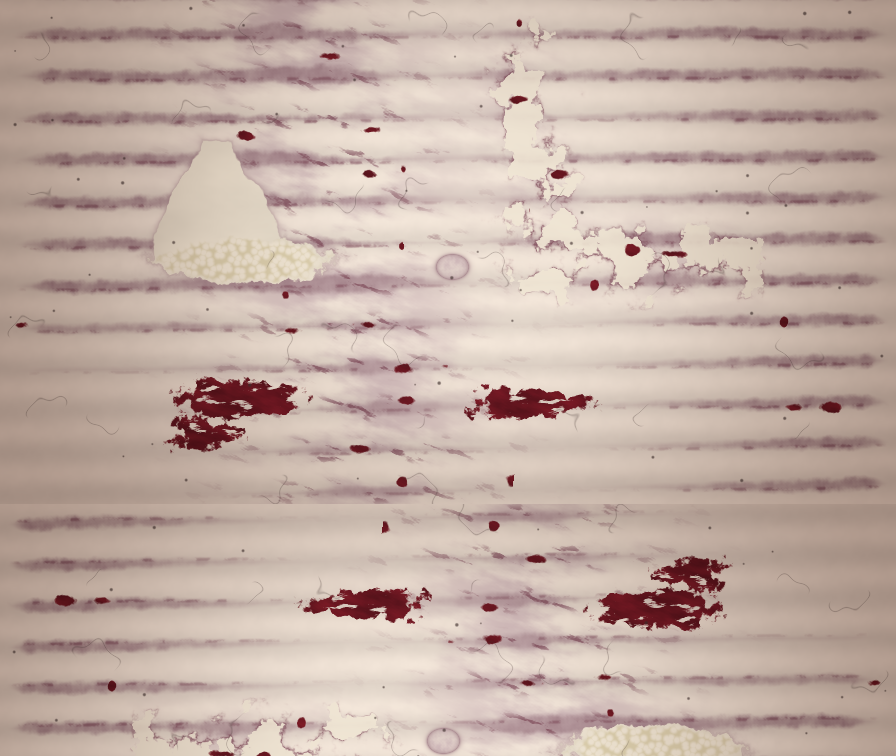
This texture is drawn by a Shadertoy shader. Its source:

```glsl
// Weathered corrugated sheet: cream ridges, purple grooves, torn film, red paint flakes.
// One tile of twelve grooves repeats below the seam after a half turn.
// Layered sines make the wear; hashed cells scatter chips, specks, hairs and crust.

const float TILE_HEIGHT = 0.5625; // lengths in canvas widths, y points down
const float GROOVE_PERIOD = 0.0469;
const float FIRST_GROOVE = 0.039;
const float GROOVE_TILT = 0.028;
const float CHIP_CELL = 0.043;
const float HAIR_CELL = 0.085;
const float SPECK_CELL = 0.037;
const vec3 CREAM = vec3(0.94, 0.89, 0.84);
const vec3 FILM = vec3(0.94, 0.90, 0.83);
const vec3 CRUST = vec3(0.86, 0.81, 0.68);
const vec3 LILAC = vec3(0.77, 0.67, 0.69);
const vec3 GROOVE = vec3(0.64, 0.51, 0.54);
const vec3 PLUM = vec3(0.48, 0.27, 0.33);
const vec3 RED = vec3(0.42, 0.09, 0.13);
const vec3 INK = vec3(0.25, 0.19, 0.18);
const vec3 EDGE_LIGHT = vec3(0.72, 0.66, 0.64);
const vec4 FLAKE_LEFT = vec4(0.27, 0.446, 0.064, 0.02); // centre, radii
const vec4 FLAKE_LOW = vec4(0.231, 0.486, 0.035, 0.013);
const vec4 FLAKE_RIGHT = vec4(0.594, 0.451, 0.061, 0.014);
const vec4 MEDALLION = vec4(0.505, 0.298, 0.018, 0.014);
const vec4 CRUST_BED = vec4(0.273, 0.291, 0.097, 0.026);

vec2 hash2(vec2 p) {
  vec3 q = fract(p.xyx * vec3(0.1031, 0.103, 0.0973));
  q += dot(q, q.yzx + 33.33);
  return fract((q.xx + q.yz) * q.zy);
}

float waves(vec2 p) {
  float sum = 0.0, amp = 0.5;
  for (int i = 0; i < 6; i++) {
    p = mat2(0.8, 0.6, -0.6, 0.8) * p + 3.1;
    sum += amp * sin(p.x + 1.4 * sin(p.y));
    p *= 1.8;
    amp *= 0.57;
  }
  return sum;
}

float cellular(vec2 p) {
  float nearest = 2.0;
  for (int i = 0; i < 9; i++) {
    vec2 id = floor(p) + vec2(i % 3 - 1, i / 3 - 1);
    nearest = min(nearest, length(id + hash2(id) - p));
  }
  return nearest;
}

float segment(vec2 p, vec2 a, vec2 b) {
  vec2 d = b - a;
  return length(p - a - d * clamp(dot(p - a, d) / dot(d, d), 0.0, 1.0));
}

float ellipse(vec2 p, vec4 e) { return (length((p - e.xy) / e.zw) - 1.0) * e.w; }

// Blunt wedge, taller on its left
float flake(vec2 p, vec4 e) {
  vec2 q = (p - e.xy) / e.zw;
  q.y /= 1.0 - 0.3 * clamp(q.x, -1.0, 1.0);
  return (sqrt(length(q * q)) - 1.0) * e.w;
}

float below(float edge, float soft, float x) { return 1.0 - smoothstep(edge - soft, edge + soft, x); }

void mainImage(out vec4 fragColor, in vec2 fragCoord) {
  float px = 1.0 / iResolution.x;
  vec2 p = vec2(fragCoord.x, iResolution.y - fragCoord.y) * px;
  if (p.y > TILE_HEIGHT) p = vec2(1.0, 2.0 * TILE_HEIGHT) - p;
  float broad = waves(p * vec2(18, 34)), fine = waves(p * 150.0);
  float streak = waves(mat2(0.94, -0.34, 0.34, 0.94) * p * vec2(55, 170));

  // Stain zones
  float smear = exp(-pow(segment(p, vec2(0.33, 0), vec2(0.41, 0.51)) / 0.125, 2.0));
  vec2 bend = vec2(0.61, 0.29);
  float tornDist = min(segment(p, vec2(0.58, 0.07), bend), segment(p, bend, vec2(0.82, 0.29)));
  float torn = exp(-pow(tornDist / 0.045, 2.0));
  float stain = min(smear + 0.6 * torn, 1.0);

  // Ridges and tapering grooves
  float phase = (p.y + GROOVE_TILT * p.x * p.y + 0.0012 * broad - FIRST_GROOVE) / GROOVE_PERIOD;
  float row = floor(phase + 0.5), offset = phase - row;
  vec2 vary = hash2(vec2(row + 5.0, 7));
  float left = smoothstep(0.01, 0.06, p.x) * below(0.27 + 0.1 * vary.x, 0.16, p.x) * below(7.5, 1.5, row);
  float right = smoothstep(0.5, 0.85, p.x + 0.1 * vary.y - 0.012 * row) * below(0.98, 0.015, p.x);
  float strength = min(left + right + 0.75 * stain, 1.0);
  float width = strength * (0.13 + 0.04 * fine) + stain * 0.12 * broad;
  float groove = strength * below(width, 0.09, abs(offset));
  vec3 col = CREAM * (0.975 + 0.035 * cos(6.2832 * (offset - 0.45)) + 0.008 * fine);
  col = mix(col, LILAC, 0.75 * stain * smoothstep(-0.8, 0.6, broad + 0.4 * streak - abs(offset)));
  col = mix(col, GROOVE, groove * (0.72 + 0.2 * fine));
  col = mix(col, PLUM, 0.5 * strength * below(0.035, 0.03, abs(offset - 0.07)) * smoothstep(-0.1, 0.7, fine));
  col = mix(col, PLUM, 0.7 * smear * smoothstep(0.5, 0.85, streak) * below(0.25, 0.15, abs(offset)));

  // Ragged tears with dark rims
  float tear = waves(p * 62.0) + 1.5 * torn - 1.25;
  col = mix(col, PLUM, 0.75 * torn * exp(-abs(tear + 0.06) * 11.0) * smoothstep(-0.5, 0.4, fine));
  col = mix(col, FILM, 0.9 * smoothstep(0.0, 0.08, tear));

  // Peeled film above a lumpy crust
  float halfWidth = mix(0.018, 0.072, smoothstep(0.15, 0.27, p.y));
  float film = max(abs(p.x - 0.243) - halfWidth, abs(p.y - 0.225) - 0.07);
  float bed = ellipse(p, CRUST_BED) + 0.004 * fine;
  film = min(film + 0.006 * waves(p * 50.0), bed);
  col = mix(col, GROOVE, 0.5 * exp(-abs(film) * 400.0));
  col = mix(col, FILM * (0.97 + 0.03 * broad), below(0.0, px, film));
  col = mix(col, mix(FILM, CRUST, smoothstep(0.2, 0.8, cellular(p * 130.0))), below(-0.003, 0.004, bed));

  // Oval medallion
  float oval = ellipse(p, MEDALLION);
  col = mix(col, LILAC, below(0.0, 0.002, oval) * (0.5 + 0.4 * fine));
  col = mix(col, GROOVE, 0.8 * exp(-abs(oval) * 600.0));

  // Large red flakes and scattered chips
  float paint = min(flake(p, FLAKE_LEFT), min(flake(p, FLAKE_LOW), flake(p, FLAKE_RIGHT)));
  paint = max(paint + 0.0055 * fine, 0.006 * waves(p * vec2(90, 260)) - 0.0033);
  vec2 id = floor(p / CHIP_CELL), chance = hash2(id + 31.0);
  vec2 centre = (id + 0.35 + 0.3 * hash2(id + 11.0)) * CHIP_CELL;
  vec2 radii = CHIP_CELL * mix(vec2(0.07, 0.05), vec2(0.25, 0.14), hash2(id + 77.0));
  if (chance.x < 0.025 + 0.14 * stain) paint = min(paint, ellipse(p, vec4(centre, radii)) + 0.0022 * fine);
  col = mix(col, RED * (1.0 + 0.18 * streak), below(0.0, px, paint));

  // Curled hairs and dark specks
  id = floor(p / HAIR_CELL);
  chance = hash2(id + 53.0);
  vec2 q = p / HAIR_CELL - id - 0.35 - 0.3 * hash2(id + 19.0);
  q += 0.05 * sin(q.yx * 17.0 + 6.0 * chance);
  float hair = abs(length(q) - 0.1 - 0.2 * chance.y) * HAIR_CELL;
  float arc = smoothstep(0.0, 0.1, dot(q, sin(chance.y * 40.0 + vec2(0, 1.57))));
  col = mix(col, INK, 0.33 * step(chance.x, 0.4) * arc * below(0.0004, px, hair));
  id = floor(p / SPECK_CELL);
  chance = hash2(id + 91.0);
  float speck = length(p - (id + 0.2 + 0.6 * hash2(id + 3.0)) * SPECK_CELL);
  col = mix(col, INK, 0.65 * step(chance.x, 0.12) * below(0.0007 + 0.0012 * chance.y, px, speck));

  // Uneven lamp light
  float dim = smoothstep(0.1, 0.62, length((p - vec2(0.52, 0.27)) * vec2(1, 1.15)));
  col *= mix(vec3(1), EDGE_LIGHT, dim);
  fragColor = vec4(col, 1);
}
```
